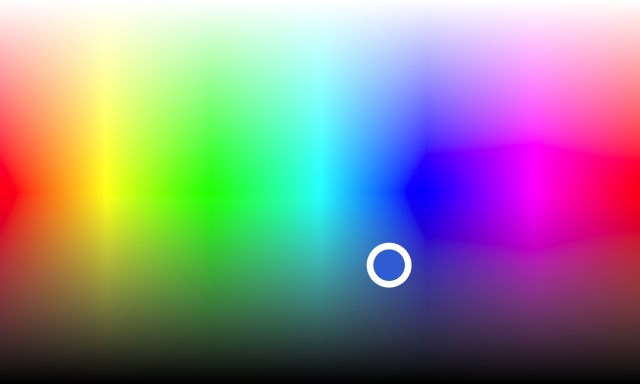
Give the GLSL for this background, as a Shadertoy shader.

```glsl
// A hue field: the colour wheel runs left to right, fading to white above
// the middle line and to dull black below it. A linear-light gamut matrix
// shapes the clipped ridges, and a ring marker sits on top.

const float DARK_DESATURATION = 0.80;   // saturation lost towards the bottom
const float DARK_CURVE = 1.2;           // how late the lower half darkens
const vec2  MARKER_CENTRE = vec2(0.608, 0.3095);  // fraction of the canvas
const float MARKER_OUTER = 0.0584;      // radii in canvas heights
const float MARKER_INNER = 0.0411;
const vec3  MARKER_RIM = vec3(1.0);
const vec3  MARKER_FILL = vec3(0.19, 0.36, 0.82);

// Rows mix linear red, green and blue into the display primaries.
const vec3 GAMUT_RED   = vec3( 0.981, 0.017,  0.002);
const vec3 GAMUT_GREEN = vec3(-0.023, 1.056, -0.033);
const vec3 GAMUT_BLUE  = vec3( 0.008, 0.002,  0.990);

vec3 toLinear(vec3 c) {
    return mix(c / 12.92, pow((c + 0.055) / 1.055, vec3(2.4)), step(0.04045, c));
}

vec3 toDisplay(vec3 c) {
    c = clamp(c, 0.0, 1.0);
    return mix(c * 12.92, 1.055 * pow(c, vec3(1.0 / 2.4)) - 0.055, step(0.0031308, c));
}

vec3 pureHue(float hue) {
    vec3 wheel = mod(hue * 6.0 + vec3(0.0, 4.0, 2.0), 6.0);
    return clamp(abs(wheel - 3.0) - 1.0, 0.0, 1.0);
}

vec3 adaptGamut(vec3 c) {
    vec3 light = toLinear(c);
    return toDisplay(vec3(dot(GAMUT_RED, light),
                          dot(GAMUT_GREEN, light),
                          dot(GAMUT_BLUE, light)));
}

vec3 hueField(vec2 uv) {
    float height = uv.y * 2.0 - 1.0;
    float above = clamp(height, 0.0, 1.0);
    float below = clamp(-height, 0.0, 1.0);
    float whiteness = above + DARK_DESATURATION * below;
    float value = 1.0 - pow(below, DARK_CURVE);
    return adaptGamut(mix(pureHue(uv.x), vec3(1.0), whiteness) * value);
}

// Smooth disc coverage, one pixel wide at the edge.
float disc(float dist, float radius, float pixel) {
    return clamp(0.5 + (radius - dist) / pixel, 0.0, 1.0);
}

void mainImage(out vec4 fragColor, in vec2 fragCoord) {
    vec2 uv = fragCoord / iResolution.xy;
    float pixel = 1.0 / iResolution.y;
    vec3 color = hueField(uv);

    // Ring marker
    vec2 offset = (uv - MARKER_CENTRE) * vec2(iResolution.x / iResolution.y, 1.0);
    float dist = length(offset);
    color = mix(color, MARKER_RIM, disc(dist, MARKER_OUTER, pixel));
    color = mix(color, MARKER_FILL, disc(dist, MARKER_INNER, pixel));

    fragColor = vec4(color, 1.0);
}
```
